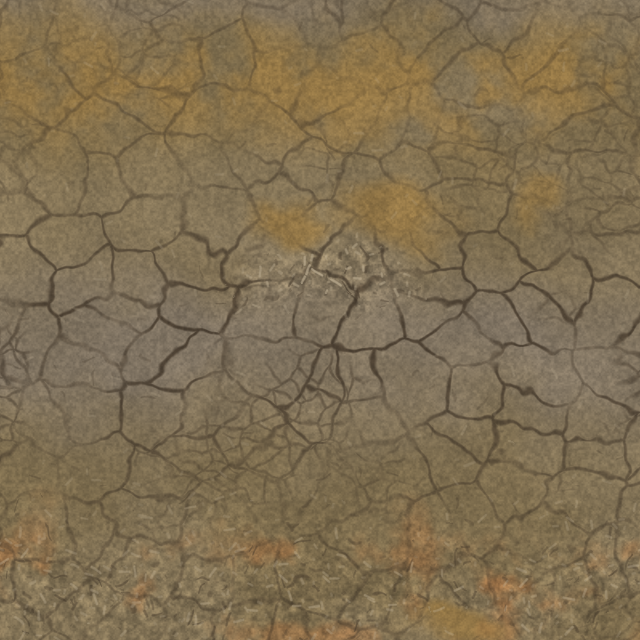
Give the GLSL for this texture, as a three.js fragment shader.

```glsl
varying vec2 vUv;

const vec3 EARTH = vec3(0.525, 0.462, 0.345);
const vec3 OLIVE = vec3(0.495, 0.430, 0.305);
const vec3 GREY = vec3(0.500, 0.452, 0.385);
const vec3 OCHRE = vec3(0.585, 0.460, 0.250);
const vec3 RUST = vec3(0.600, 0.390, 0.220);
const vec3 CRACK = vec3(0.250, 0.205, 0.155);
const vec3 STRAW = vec3(0.760, 0.700, 0.590);
const vec2 PLATE_SCALE = vec2(11.0, 13.0);
const vec2 CHIP_SCALE = vec2(23.0, 27.0);
const float WARP = 0.028;
const float CRACK_WIDTH = 0.0019;
const float CRACK_SOFTNESS = 0.0030;
const float GRAIN_SCALE = 190.0;
const float GRAIN_CONTRAST = 0.27;
const float FLAKE_SCALE = 62.0;

vec2 hash2(vec2 p) {
  vec3 q = fract(p.xyx * vec3(0.1031, 0.1030, 0.0973));
  q += dot(q, q.yzx + 33.33);
  return fract((q.xx + q.yz) * q.zy);
}

float valueNoise(vec2 p) {
  vec2 i = floor(p), f = fract(p);
  f = f * f * (3.0 - 2.0 * f);
  vec2 e = vec2(1.0, 0.0);
  return mix(mix(hash2(i).x, hash2(i + e).x, f.x),
             mix(hash2(i + e.yx).x, hash2(i + e.xx).x, f.x), f.y);
}

float fbm(vec2 p) {
  float sum = 0.0, gain = 0.533;
  for (int i = 0; i < 4; i++) {
    sum += gain * valueNoise(p);
    p = mat2(1.6, 1.2, -1.2, 1.6) * p + 17.3;
    gain *= 0.5;
  }
  return sum;
}

// Distance to the nearest border between Voronoi cells, in cell units
float cellBorder(vec2 p) {
  vec2 base = floor(p), f = fract(p), nearest = vec2(0.0);
  float best = 8.0, border = 8.0;
  for (int y = -1; y <= 1; y++)
  for (int x = -1; x <= 1; x++) {
    vec2 g = vec2(x, y);
    vec2 r = g + hash2(base + g) - f;
    if (dot(r, r) < best) { best = dot(r, r); nearest = r; }
  }
  for (int y = -2; y <= 2; y++)
  for (int x = -2; x <= 2; x++) {
    vec2 g = vec2(x, y);
    vec2 r = g + hash2(base + g) - f;
    vec2 d = r - nearest;
    if (dot(d, d) > 0.0001) border = min(border, dot(0.5 * (r + nearest), normalize(d)));
  }
  return border;
}

float crackLine(vec2 p, vec2 scale, float width) {
  float d = cellBorder(p * scale) / scale.y;
  return 1.0 - smoothstep(width * 0.3, width + CRACK_SOFTNESS, d);
}

// Short randomly turned slivers, one per grid cell
float flakes(vec2 p, float density, float seed) {
  p = p * FLAKE_SCALE + seed;
  vec2 base = floor(p);
  float cover = 0.0;
  for (int y = -1; y <= 1; y++)
  for (int x = -1; x <= 1; x++) {
    vec2 id = base + vec2(x, y);
    vec2 traits = hash2(id + 71.0);
    float angle = 6.2832 * hash2(id + 29.0).x;
    vec2 along = vec2(cos(angle), sin(angle));
    vec2 r = p - id - hash2(id);
    float reach = mix(0.08, 0.5, traits.y * traits.y);
    float d = length(r - along * clamp(dot(r, along), -reach, reach));
    float shape = 1.0 - smoothstep(0.03, 0.20, d);
    cover = max(cover, shape * step(traits.x, density) * mix(0.4, 1.0, traits.y));
  }
  return cover;
}

float blot(vec2 p, vec2 centre, vec2 radius) {
  return 1.0 - smoothstep(0.35, 1.15, length((p - centre) / radius));
}

float band(float y, float centre, float width) {
  float d = (y - centre) / width;
  return exp(-d * d);
}

void main() {
  vec2 uv = vUv;
  vec2 drift = vec2(fbm(uv * 9.0 + 3.0), fbm(uv * 9.0 + 41.0)) - 0.5;
  vec2 jag = vec2(valueNoise(uv * 60.0), valueNoise(uv * 60.0 + 9.0)) - 0.5;
  vec2 p = uv + WARP * 2.0 * drift + 0.010 * jag;
  vec2 soft = uv + 0.12 * drift;
  float cloud = fbm(uv * vec2(4.0, 6.0) + 11.0);
  float mottled = fbm(uv * 14.0 + 5.0);

  // Broad soil bands and stains
  float greyZone = band(soft.y, 0.46, 0.12) + 0.7 * band(soft.y, 1.01, 0.05);
  float ochreZone = band(soft.y, 0.87, 0.09) * smoothstep(0.30, 0.65, mottled) * 0.75;
  float stain = blot(soft, vec2(0.60, 0.66), vec2(0.12, 0.07));
  stain = max(stain, blot(soft, vec2(0.43, 0.64), vec2(0.07, 0.05)));
  stain = max(stain, blot(soft, vec2(0.85, 0.70), vec2(0.06, 0.06)) * 0.8);
  stain = max(stain, blot(soft, vec2(0.70, 0.02), vec2(0.10, 0.05)));
  float litter = band(soft.y, 0.08, 0.10);
  vec3 colour = mix(EARTH, OLIVE, smoothstep(0.35, 0.65, cloud));
  colour = mix(colour, GREY, clamp(greyZone * (0.5 + 0.8 * cloud), 0.0, 1.0));
  colour = mix(colour, OCHRE, max(ochreZone, stain * 0.75));
  colour = mix(colour, RUST, litter * smoothstep(0.52, 0.78, mottled) * 0.6);
  colour *= 0.92 + 0.18 * mottled;

  // Plate cracks and finer branching cracks
  float strength = (0.35 + 0.45 * band(uv.y, 0.47, 0.20)) * (1.0 - 0.85 * stain);
  float broken = smoothstep(0.28, 0.60, fbm(uv * 11.0 + 63.0));
  float plates = crackLine(p, PLATE_SCALE, CRACK_WIDTH) * mix(0.35, 1.0, broken);
  float chips = crackLine(p + 0.37, CHIP_SCALE, CRACK_WIDTH * 0.6);
  chips *= smoothstep(0.48, 0.68, fbm(uv * 8.0 + 87.0)) * 0.6;
  colour = mix(colour, CRACK, strength * max(plates, chips));

  // Fine grit, rougher among the litter
  float nest = blot(soft, vec2(0.50, 0.55), vec2(0.16, 0.065));
  float rough = max(nest, litter * 0.8) * (1.0 - stain);
  float grit = 0.6 * valueNoise(uv * GRAIN_SCALE) + 0.4 * valueNoise(uv * GRAIN_SCALE * 2.1 + 7.0);
  colour *= 1.0 + GRAIN_CONTRAST * (1.0 + 0.5 * rough) * (grit - 0.5);
  colour *= 1.0 + 0.35 * rough * (valueNoise(uv * 85.0) - 0.5);

  // Dark crumbs beneath pale straw
  float crumbs = flakes(p, 0.06 + 0.40 * rough, 130.0);
  float straw = flakes(uv + 0.004 * jag, 0.07 + 0.50 * rough, 0.0);
  colour = mix(colour, CRACK, crumbs * (0.25 + 0.25 * rough));
  colour = mix(colour, STRAW, straw * (0.22 + 0.45 * nest + 0.20 * litter));

  gl_FragColor = vec4(clamp(colour, 0.0, 1.0), 1.0);
}
```
